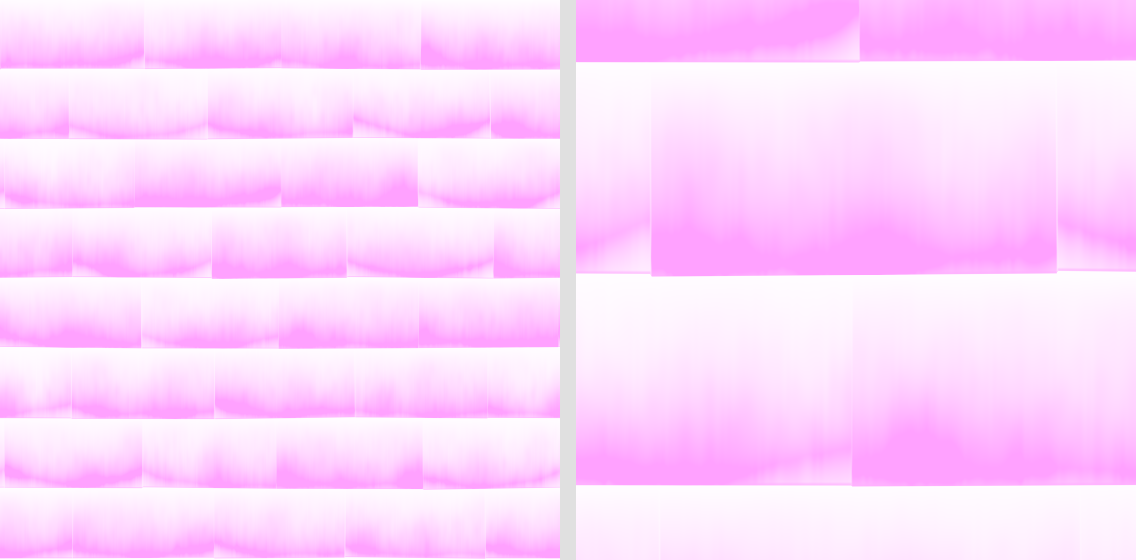
Left: the whole. Right: its middle third, enlarged.
Reproduce this pattern procedurally as a Shadertoy shader.

```glsl
// Eight courses of pale pink shingles, four across, every other course shifted by half.
// Each tile ramps from near white to a wavy pink band that may curl up at its corners;
// layered sines give the vertical streaks, soft cellular noise the smudges and patches.

const vec2  GRID = vec2(4.0, 8.0);           // tiles across and down
const vec3  PALE = vec3(1.0, 0.99, 1.0);
const vec3  DEEP = vec3(1.0, 0.63, 1.0);
const float SEAM_JITTER = 0.04;              // sideways shift of seams, in tile widths
const float EDGE_LIFT   = 0.05;              // unevenness of lower edges, in tile heights
const float CURL_HEIGHT = 0.24;              // rise of the band at curled corners
const float BAND_DEPTH  = 0.95;              // height of the band, measured downward
const float BAND_FADE   = 7.0;               // how fast the pink fades below the band
const float BAND_SOFT   = 0.04;              // roundness of the band, in tile heights
const float TONE_AMOUNT   = 0.28;            // difference in strength between tiles
const float CURL_PALING   = 0.30;            // how much lighter curled tiles are
const float BROAD_AMOUNT  = 0.17;            // wide vertical stripes
const float PATCH_AMOUNT  = 0.45;            // wide patches
const float STREAK_AMOUNT = 0.14;
const float SMUDGE_AMOUNT = 0.13;
const float LINE_WIDTH = 0.012;              // lower edge line, in tile heights
const float SEAM_WIDTH = 0.002;              // seam line, in tile widths

float hash(vec2 p) {
    vec3 q = fract(vec3(p.xyx) * 0.1031);
    q += dot(q, q.yzx + 33.33);
    return fract((q.x + q.y) * q.z);
}

// Random value per grid item, periodic over the canvas
float gridHash(float column, float row, float salt) {
    return hash(mod(vec2(column, row), GRID) + salt * vec2(17.3, 9.7) + 3.1);
}

// Layered sines across the tile, slowly changing strength down it
float streaks(vec2 uv, float seed) {
    float sum = 0.0, freq = 11.0, amp = 0.5;
    for (int i = 0; i < 6; i++) {
        float phase = seed * 40.0 + float(i) * 2.4;
        float warp = 1.6 * sin(freq * 0.37 * uv.x + phase * 1.7);
        float fade = 0.5 + 0.5 * sin(uv.y * 6.0 + phase + freq * 0.23 * uv.x);
        sum += amp * fade * sin(freq * uv.x + phase + warp);
        freq *= 1.83;
        amp *= 0.9;
    }
    return sum;
}

// Soft cellular noise: a rounded spot around each scattered cell point
float smudges(vec2 p, float seed) {
    vec2 cell = floor(p);
    float sum = 0.0;
    for (int j = -1; j <= 1; j++)
    for (int i = -1; i <= 1; i++) {
        vec2 id = cell + vec2(i, j);
        vec2 key = id + 50.0 + seed * 91.0;
        vec2 d = id + vec2(hash(key), hash(key + 31.7)) - p;
        sum += exp(-7.0 * dot(d, d));
    }
    return sum - 0.45;
}

float seamPosition(float seam, float row) {
    return seam + SEAM_JITTER * (2.0 * gridHash(seam, row, 1.0) - 1.0);
}

// x: pink amount, y: lower edge of the tile
vec2 tile(float column, float row, vec2 p) {
    float left = seamPosition(column, row);
    float right = seamPosition(column + 1.0, row);
    float u = clamp((p.x - left) / (right - left), 0.0, 1.0);
    float seed = gridHash(column, row, 2.0);

    // Tilted lower edge
    float tilt = mix(gridHash(column, row, 3.0), gridHash(column + 1.0, row, 3.0), u);
    float bottom = 1.0 - EDGE_LIFT * mix(tilt, seed, 0.3);
    float gap = bottom - p.y;
    float v = clamp(1.0 - gap, 0.0, 1.0);

    // Wavy band curling up at either corner
    float curlLeft = pow(gridHash(column, row, 4.0), 1.4);
    float curlRight = pow(gridHash(column, row, 5.0), 1.4);
    float curl = 0.5 * (curlLeft + curlRight);
    float side = 2.0 * u - 1.0;
    float rise = (side < 0.0 ? curlLeft : curlRight) * side * side;
    float broad = sin(5.0 * u + seed * 30.0) + 0.7 * sin(14.0 * u + seed * 71.0);
    float streak = streaks(vec2(u, v), seed);
    float depth = BAND_DEPTH - CURL_HEIGHT * rise + 0.018 * broad + 0.010 * streak;

    // Ramp down to the band, fading again below it
    float t = min(v / depth, 1.0);
    float pink = mix(0.58 * t + 0.42 * t * t * t, 0.46 * t + 0.54 * pow(t, 4.0), curl);
    float below = max(v - depth, 0.0);
    pink *= exp(-BAND_FADE * below * below / (below + BAND_SOFT));
    float ridge = (v - depth) / 0.06;
    pink += 0.08 * curl * exp(-ridge * ridge);

    // Wear, weaker where the pink is full
    float wear = TONE_AMOUNT * (2.0 * gridHash(column, row, 8.0) - 1.0);
    wear += CURL_PALING * (0.4 - curl) + BROAD_AMOUNT * broad;
    wear += PATCH_AMOUNT * smudges(vec2(u * 3.5, v * 1.2), seed + 0.5);
    wear += STREAK_AMOUNT * streak + SMUDGE_AMOUNT * smudges(vec2(u * 19.0, v * 3.5), seed);
    pink *= 1.0 + wear * (1.0 - 0.6 * v * v);

    float line = 1.0 - smoothstep(0.4 * LINE_WIDTH, 1.6 * LINE_WIDTH, gap);
    return vec2(mix(pink, max(pink, 0.85), 0.6 * line), bottom);
}

// One course: the two tiles beside the nearest seam, and the light seam line
vec2 course(float row, vec2 p, float pixel) {
    p += vec2(0.5 * mod(row, 2.0), -row);
    float seam = floor(p.x + 0.5);
    float d = p.x - seamPosition(seam, row) + 0.012 * (gridHash(seam, row, 6.0) - 0.5) * p.y;
    vec2 result = mix(tile(seam - 1.0, row, p), tile(seam, row, p), smoothstep(-pixel, pixel, d));
    float line = 1.0 - smoothstep(0.0, SEAM_WIDTH + 0.8 * pixel, abs(d));
    result.x *= 1.0 - line * mix(0.05, 0.5, gridHash(seam, row, 7.0));
    return result;
}

void mainImage(out vec4 fragColor, in vec2 fragCoord) {
    vec2 uv = fragCoord / iResolution.xy;
    vec2 p = vec2(uv.x, 1.0 - uv.y) * GRID;
    vec2 pixel = GRID / iResolution.xy;
    float row = floor(p.y);
    vec2 upper = course(row, p, pixel.x);
    vec2 lower = course(row + 1.0, p, pixel.x);
    float covered = smoothstep(-0.7 * pixel.y, 0.7 * pixel.y, p.y - row - upper.y);
    float pink = mix(upper.x, lower.x, covered);
    fragColor = vec4(mix(PALE, DEEP, clamp(pink, 0.0, 1.0)), 1.0);
}
```
